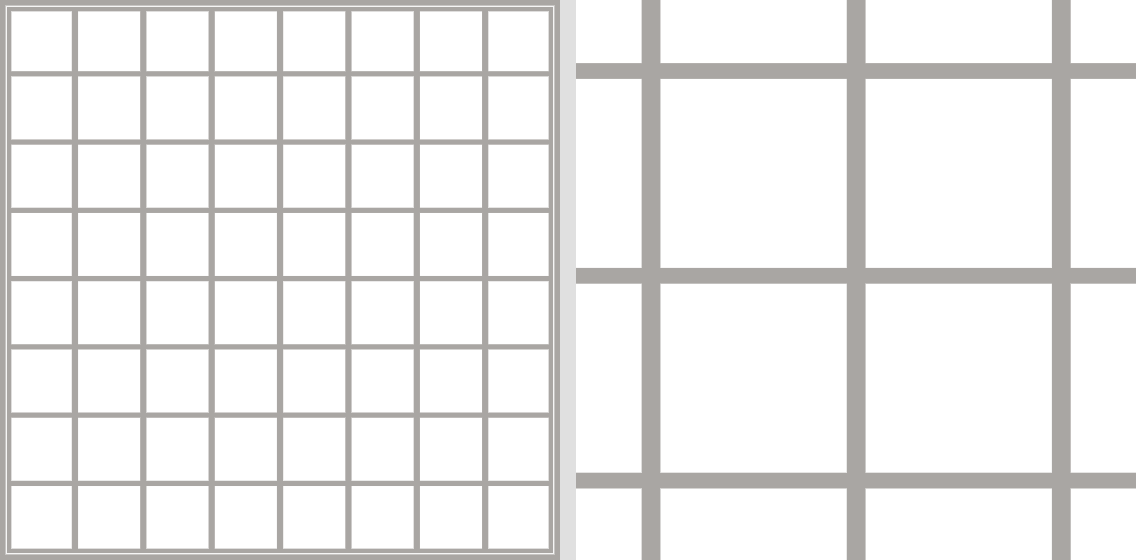
Left, the full canvas; right, a detail of the centre.
Write a three.js fragment shader that draws this pattern.

```glsl
// Eight by eight white panes divided by warm grey bars, inside a grey frame
// with a thin white inlay. Bars come from a repeated distance to the nearest
// grid line, the frame from the distance to the canvas edge.

varying vec2 vUv;

const vec3 PANE_WHITE = vec3(1.0);
const vec3 BAR_GREY = vec3(0.663, 0.651, 0.639);

const vec2 GRID_CENTER = vec2(0.5001, 0.5025);
const vec2 GRID_PITCH = vec2(0.1221, 0.1219);
const vec2 BAR_HALF_WIDTH = vec2(0.0056, 0.0047);

const float FRAME_WIDTH = 0.0203;
const float INLAY_INSET = 0.0112;
const float INLAY_HALF_WIDTH = 0.0011;

// Coverage of a shape from its signed distance, negative inside
float coverage(float dist, float pixel) {
  return clamp(0.5 - dist / pixel, 0.0, 1.0);
}

// Distance along each axis to the nearest line of a repeating grid
vec2 gridDistance(vec2 p, vec2 center, vec2 pitch) {
  return abs(fract((p - center) / pitch + 0.5) - 0.5) * pitch;
}

// Distance inward from the nearest side of the unit square
float sideDistance(vec2 p) {
  vec2 d = min(p, 1.0 - p);
  return min(d.x, d.y);
}

void main() {
  float pixel = max(fwidth(vUv.x), fwidth(vUv.y));

  // Bars between the panes
  vec2 bars = gridDistance(vUv, GRID_CENTER, GRID_PITCH) - BAR_HALF_WIDTH;
  float grey = max(coverage(bars.x, pixel), coverage(bars.y, pixel));

  // Outer frame and its white inlay
  float side = sideDistance(vUv);
  grey = max(grey, coverage(side - FRAME_WIDTH, pixel));
  grey *= 1.0 - coverage(abs(side - INLAY_INSET) - INLAY_HALF_WIDTH, pixel);

  gl_FragColor = vec4(mix(PANE_WHITE, BAR_GREY, grey), 1.0);
}
```
